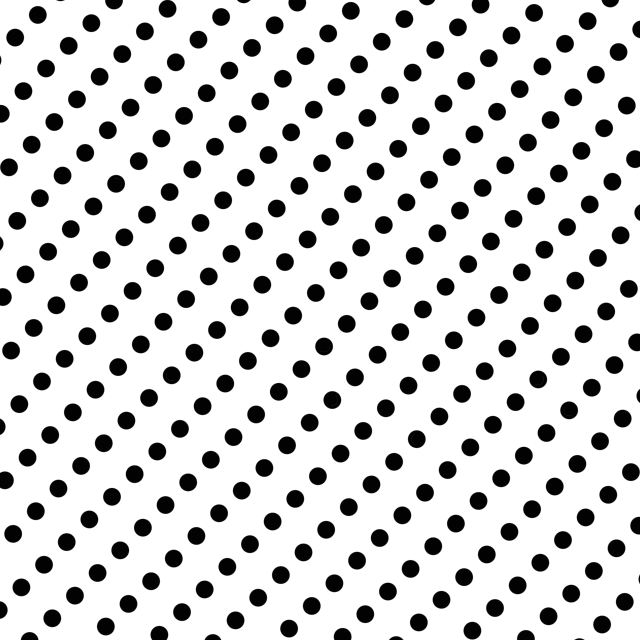
A WebGL 1 fragment shader for this pattern:

```glsl
precision highp float;
// Black polka dots on white, set on a rectangular grid turned by 45 degrees.

uniform vec2 u_resolution;

const vec3 PAPER = vec3(1.0);
const vec3 INK = vec3(0.008);
const vec2 SPACING = vec2(0.05005, 0.06826); // along rising and falling diagonals
const vec2 ANCHOR = vec2(0.5064, 0.4586);    // centre of one dot
const float DOT_RADIUS = 0.0138;
const float SCRATCHED_SHARE = 0.05;          // part of the dots with a faint scratch
const float SCRATCH_RADIUS = 0.0085;
const float SCRATCH_WIDTH = 0.0007;
const float SCRATCH_STRENGTH = 0.09;
const float DIAGONAL = 0.70710678;

float hash(vec2 cell) {
  return fract(sin(dot(cell, vec2(127.1, 311.7))) * 43758.5453);
}

// Coverage of a shape from its signed distance, softened over about one pixel.
float coverage(float dist, float pixel) {
  return 1.0 - smoothstep(-0.75 * pixel, 0.75 * pixel, dist);
}

// Thin half ring, facing a different way in each cell.
float scratch(vec2 p, vec2 cell, float pixel) {
  float angle = 6.28318 * hash(cell + 19.0);
  float side = dot(p, vec2(cos(angle), sin(angle)));
  float ring = abs(length(p) - SCRATCH_RADIUS) - 0.5 * SCRATCH_WIDTH;
  float chosen = step(hash(cell), SCRATCHED_SHARE);
  return chosen * coverage(ring, pixel) * smoothstep(0.0, 0.004, side);
}

void main() {
  float pixel = 1.0 / u_resolution.y;
  vec2 p = gl_FragCoord.xy * pixel - ANCHOR;

  // Turn onto the diagonals and find the nearest dot.
  vec2 grid = DIAGONAL * vec2(p.x + p.y, p.x - p.y);
  vec2 cell = floor(grid / SPACING + 0.5);
  vec2 local = grid - cell * SPACING;

  // Ink with rare wear, laid over the paper.
  vec3 ink = INK + SCRATCH_STRENGTH * scratch(local, cell, pixel);
  float dotMask = coverage(length(local) - DOT_RADIUS, pixel);
  gl_FragColor = vec4(mix(PAPER, ink, dotMask), 1.0);
}
```
